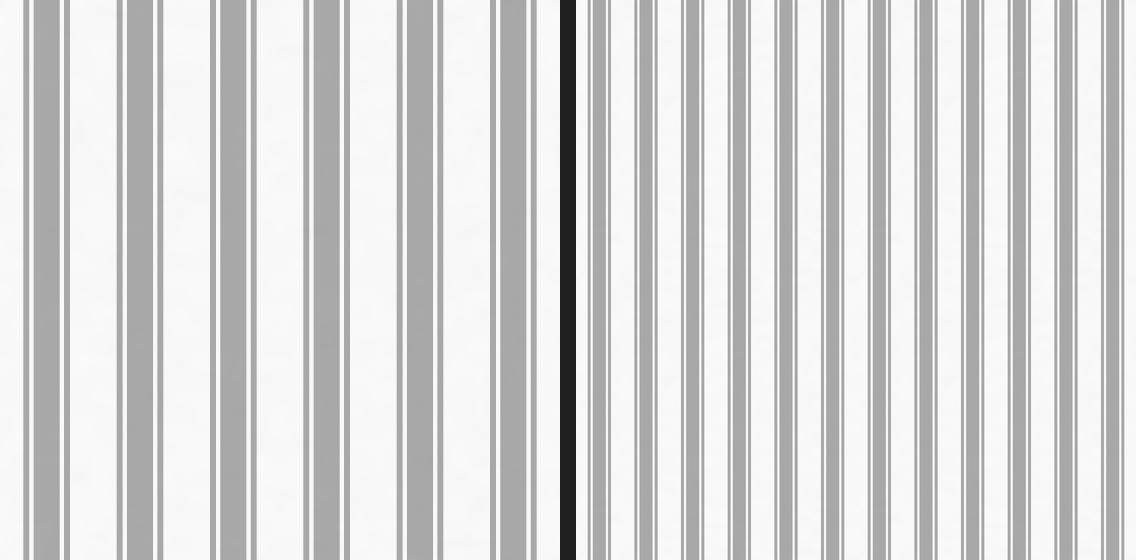
Left, the tile; right, the same tile 2 across and 2 down.
A three.js fragment shader for this pattern:

```glsl
#define REPEATS 6.0
#define BAND_HALF 0.140
#define LINE_INNER 0.186
#define LINE_OUTER 0.250
#define PAPER vec3(0.974)
#define INK vec3(0.659)
#define MOTTLE_CELLS 28.0
#define PAPER_MOTTLE 0.016
#define INK_MOTTLE 0.010

varying vec2 vUv;

float hash(vec2 p) {
  vec3 q = fract(vec3(p.xyx) * 0.1031);
  q += dot(q, q.yzx + 33.33);
  return fract((q.x + q.y) * q.z);
}

// Value noise that wraps after a whole number of cells
float tileNoise(vec2 p, vec2 period) {
  vec2 cell = floor(p);
  vec2 f = fract(p);
  f = f * f * (3.0 - 2.0 * f);
  vec2 a = mod(cell, period);
  vec2 b = mod(cell + 1.0, period);
  return mix(mix(hash(a), hash(vec2(b.x, a.y)), f.x),
             mix(hash(vec2(a.x, b.y)), hash(b), f.x), f.y);
}

// Layered noise, centred on zero
float mottle(vec2 uv) {
  float sum = 0.0;
  float weight = 0.5;
  vec2 period = vec2(MOTTLE_CELLS, MOTTLE_CELLS + 6.0);
  for (int i = 0; i < 3; i++) {
    sum += weight * (tileNoise(uv * period, period) - 0.5);
    period *= 2.0;
    weight *= 0.5;
  }
  return sum;
}

// Antialiased coverage of the region closer than the edge
float within(float dist, float edge, float blur) {
  return clamp((edge - dist) / blur + 0.5, 0.0, 1.0);
}

void main() {
  // Distance from the stripe centre, in repeats
  float x = vUv.x * REPEATS;
  float dist = abs(fract(x) - 0.5);
  float blur = max(fwidth(x), 0.0001);

  // Wide band flanked by two thin lines
  float band = within(dist, BAND_HALF, blur);
  float lines = within(dist, LINE_OUTER, blur) - within(dist, LINE_INNER, blur);
  float ink = band + lines;

  // Faint cloudy wear on both tones
  float wear = mottle(vUv) * mix(PAPER_MOTTLE, INK_MOTTLE, ink);
  gl_FragColor = vec4(mix(PAPER, INK, ink) + wear, 1.0);
}
```
